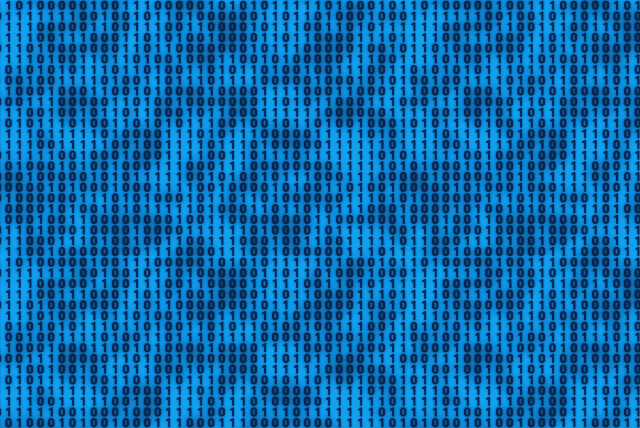
A WebGL 2 fragment shader for this pattern:

```glsl
#version 300 es
precision highp float;
// Columns of dark binary digits on glowing blue: a grid of ring and bar glyphs
// built from distance functions, chosen by a hash that wraps over a large tile.
// Rings darken the ground around them; bars leave bright vertical stripes.

#define GRID vec2(60.0, 40.0)   // digits across and down
#define TILE vec2(38.0, 24.0)   // digits in one repeat
#define COLUMN_SHIFT 0.3        // sideways offset of the grid, in cells
#define STROKE 0.088            // half the line width, in cells
#define SOFTNESS 0.075          // blur of the ink edge, in cells
#define HALO_SIZE 0.12
#define HALO_DEPTH 2.1
#define RING_SHARE 0.56         // mean share of rings among the digits
#define CLUSTERING 0.22         // how strongly rings gather in patches
#define SEAM_GLOW 0.55

uniform vec2 u_resolution;
out vec4 fragColor;

const float TAU = 6.28318;

// Blues from the brightest glow to the ink
const vec3 BLUES[6] = vec3[6](
  vec3(0.07, 0.63, 0.93), vec3(0.04, 0.55, 0.87), vec3(0.05, 0.47, 0.75),
  vec3(0.06, 0.36, 0.58), vec3(0.04, 0.24, 0.44), vec3(0.02, 0.14, 0.31));

vec3 blueRamp(float tone) {
  vec3 color = BLUES[0];
  for (int i = 1; i < 6; i++)
    color = mix(color, BLUES[i], clamp(tone - float(i - 1), 0.0, 1.0));
  return color;
}

float hash(vec2 p) {
  return fract(sin(dot(p, vec2(12.99, 78.23))) * 43758.5);
}

// Layered sines that close over one tile, about -1 to 1
float patches(vec2 p) {
  vec2 a = TAU * p / TILE;
  return 0.5 * sin(3.0 * a.x + a.y + 1.5 * sin(2.0 * a.y))
       + 0.5 * sin(5.0 * a.x - 3.0 * a.y + 1.2 * sin(2.0 * a.x));
}

bool isRing(vec2 cell) {
  vec2 c = mod(cell, TILE);
  return hash(c + 0.5) < RING_SHARE + CLUSTERING * patches(c);
}

float segment(vec2 p, vec2 a, vec2 b) {
  vec2 ab = b - a;
  return length(p - a - ab * clamp(dot(p - a, ab) / dot(ab, ab), 0.0, 1.0));
}

// Distance to a tall ring; the hollow counts as nearer so it stays dim
float ringDigit(vec2 p) {
  float side = length(p - vec2(0.0, clamp(p.y, -0.13, 0.13))) - 0.2;
  float d = abs(side) - STROKE;
  return side < 0.0 && d > 0.0 ? 0.4 * d : d;
}

// Distance to an upright bar with a short flag
float barDigit(vec2 p) {
  float stem = segment(p, vec2(0.05, -0.33), vec2(0.05, 0.33));
  float flag = segment(p, vec2(0.05, 0.33), vec2(-0.13, 0.22));
  return min(stem, flag) - STROKE;
}

void main() {
  vec2 uv = gl_FragCoord.xy / u_resolution;
  // Rows are counted from the top edge, so tiles begin there
  vec2 p = vec2(uv.x * GRID.x - COLUMN_SHIFT, (uv.y - 1.0) * GRID.y);
  vec2 home = floor(p);

  // Nearest glyph and the smoothed density of rings around this point
  float dist = 1.0;
  float rings = 0.0;
  float total = 0.0;
  for (int y = -1; y <= 1; y++) {
    for (int x = -1; x <= 1; x++) {
      vec2 cell = home + vec2(x, y);
      vec2 q = p - cell - 0.5;
      bool ring = isRing(cell);
      float weight = max(0.0, 1.0 - dot(q, q) / 2.25);
      weight *= weight;
      rings += ring ? weight : 0.0;
      total += weight;
      dist = min(dist, ring ? ringDigit(q) : barDigit(q));
    }
  }

  // Ground: density, broad patches and the halo around each stroke
  float tone = 1.9 * rings / total - 0.3 + 0.35 * patches(p);
  tone += HALO_DEPTH * exp(-max(dist, 0.0) / HALO_SIZE);

  // Faint bright seams where tiles meet
  vec2 seam = abs(mod(p + 0.5 * TILE, TILE) - 0.5 * TILE);
  tone -= SEAM_GLOW * (exp(-7.0 * seam.y) + 0.5 * exp(-7.0 * seam.x));

  // Ink
  float soft = max(SOFTNESS, 0.6 * GRID.y / u_resolution.y);
  float ink = 1.0 - smoothstep(-soft, soft, dist);
  fragColor = vec4(blueRamp(mix(tone, 5.2, ink)), 1.0);
}
```
